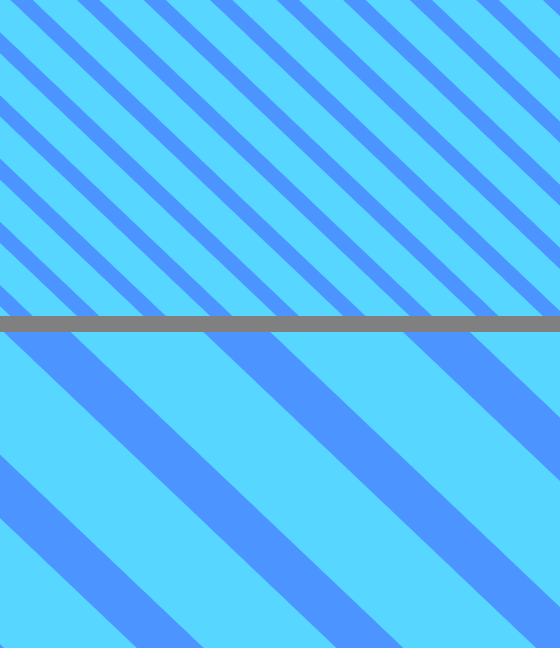
Top, the full canvas; bottom, a detail of the centre.
This pattern is drawn by a WebGL 1 fragment shader. Its source:

```glsl
precision highp float;
// Diagonal blue stripes falling to the right over a sky-blue ground.

uniform vec2 u_resolution;

// Coverage of a band of given half width, centred on whole values of phase.
float bandCoverage(float phase, float halfWidth, float pixel) {
  float distanceToCentre = abs(fract(phase + 0.5) - 0.5);
  return clamp((halfWidth - distanceToCentre) / pixel + 0.5, 0.0, 1.0);
}

void main() {
  vec2 position = gl_FragCoord.xy / u_resolution.y;

  // Repeats per canvas height, across and up.
  vec2 frequency = vec2(4.748, 5.0);
  float phase = dot(position, frequency) - 0.324;
  float pixel = length(frequency) / u_resolution.y;

  vec3 ground = vec3(0.34, 0.84, 1.0);
  vec3 stripe = vec3(0.30, 0.58, 1.0);
  float coverage = bandCoverage(phase, 0.1675, pixel);
  gl_FragColor = vec4(mix(ground, stripe, coverage), 1.0);
}
```
